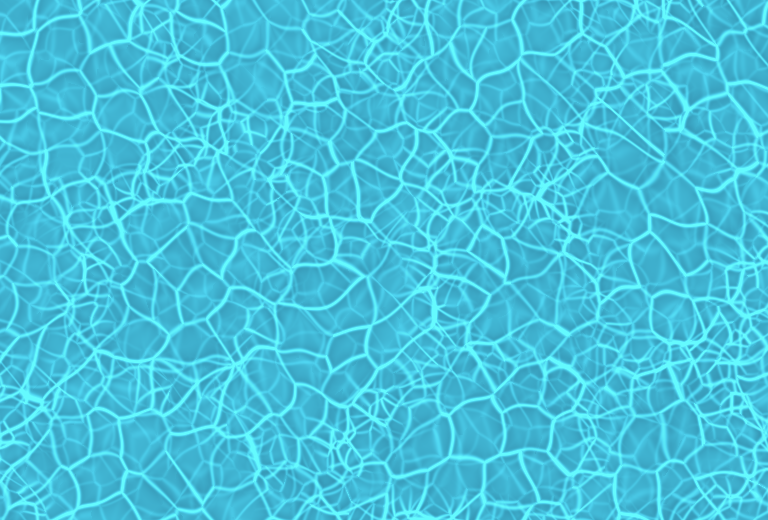
Reproduce this texture procedurally as a WebGL 2 fragment shader.

```glsl
#version 300 es
precision highp float;
// Sunlit pool water: a web of bright caustic filaments over turquoise.
// Warped cellular edges are layered at several scales; the finest ones
// gather along a coarse network of bands, leaving calm pools between.
uniform vec2 u_resolution;
out vec4 fragColor;

vec2 hash2(vec2 cell) {
  vec2 s = vec2(dot(cell, vec2(127.1, 311.7)), dot(cell, vec2(269.5, 183.3)));
  return fract(sin(s) * 43758.55);
}

// Layered sines bend straight cell edges into wavy filaments.
vec2 warp(vec2 p, float seed) {
  p += 0.036 * sin(p.yx * vec2(6.1, 7.3) + seed * vec2(1.7, 2.9));
  p += 0.013 * sin(p.yx * vec2(19.0, 16.0) + p * 7.0 + seed * vec2(3.1, 1.3));
  p += 0.0050 * sin(p.yx * vec2(57.0, 63.0) + p * 15.0 + seed);
  return p;
}

// Cellular edges: x = light of the filaments, y = distance to the nearest edge.
vec2 web(vec2 p, float scale, float width, float faintest, float seed) {
  vec2 q = p * scale + seed * 17.0;
  vec2 base = floor(q), f = q - base;
  vec2 nearCell = vec2(0.0), nearOffset = vec2(0.0);
  float nearest = 9.0;
  for (int y = -1; y <= 1; y++)
    for (int x = -1; x <= 1; x++) {
      vec2 cell = vec2(x, y);
      vec2 offset = cell + hash2(base + cell) - f;
      float d = dot(offset, offset);
      if (d < nearest) {
        nearest = d;
        nearCell = cell;
        nearOffset = offset;
      }
    }
  float light = 0.0, edge = 9.0;
  for (int y = -2; y <= 2; y++)
    for (int x = -2; x <= 2; x++) {
      vec2 cell = nearCell + vec2(x, y);
      vec2 offset = cell + hash2(base + cell) - f;
      vec2 gap = offset - nearOffset;
      if (dot(gap, gap) < 0.0001) continue;
      float d = dot(0.5 * (offset + nearOffset), normalize(gap)) / scale;
      // Both sides of an edge share one brightness.
      float strength = mix(faintest, 1.0, hash2(2.0 * base + cell + nearCell).x);
      light = max(light, strength * exp(-d * d / (width * width)));
      edge = min(edge, d);
    }
  return vec2(light, edge);
}

float screen(float a, float b) {
  return 1.0 - (1.0 - a) * (1.0 - b);
}

// Tone 0..1 from deep teal to pale cyan.
vec3 water(float t) {
  float blue = min(0.67 + 0.40 * t, 0.83 + 0.16 * t);
  return vec3(0.20 + t * (0.11 + 0.07 * t), 0.55 + 0.41 * t, blue);
}

void main() {
  vec2 p = gl_FragCoord.xy / u_resolution.y;

  // Coarse bands where filaments crowd together
  float bandEdge = web(warp(p, 4.0), 2.7, 0.05, 1.0, 1.0).y;
  float band = exp(-bandEdge * bandEdge / 0.0050);
  band *= 0.85 + 0.15 * sin(p.x * 9.0 + 2.0 * sin(p.y * 7.0));

  // Filaments, from large cells to fine tangles
  vec2 large = web(warp(p, 1.0), 11.5, 0.0042, 0.55, 2.0);
  vec2 medium = web(warp(p, 2.3), 17.5, 0.0037, 0.4, 3.0);
  vec2 fine = web(warp(p, 3.7), 28.0, 0.0033, 0.35, 5.0);
  float lines = screen(large.x, medium.x * mix(0.30, 1.0, band));
  lines = screen(lines, fine.x * 0.95 * band * band);

  // Soft out-of-focus ripples on the pool floor
  float ripple = web(warp(p * vec2(1.25, 0.9), 5.1), 16.0, 0.0080, 0.1, 7.0).x;
  float swell = sin(p.x * 11.0 + 3.0 * sin(p.y * 6.0)) * sin(p.y * 13.0 + 2.0 * sin(p.x * 8.0));
  float tone = 0.39 + 0.05 * swell + 0.22 * ripple + 0.03 * band;

  // Narrow shade hugging the filaments, then the glowing lines themselves
  tone -= 0.34 * exp(-large.y / 0.013);
  tone -= band * (0.24 * exp(-medium.y / 0.010) + 0.16 * band * exp(-fine.y / 0.007));
  tone = mix(max(tone, -0.06), 1.28, lines);
  fragColor = vec4(water(clamp(tone, -0.08, 1.05)), 1.0);
}
```
